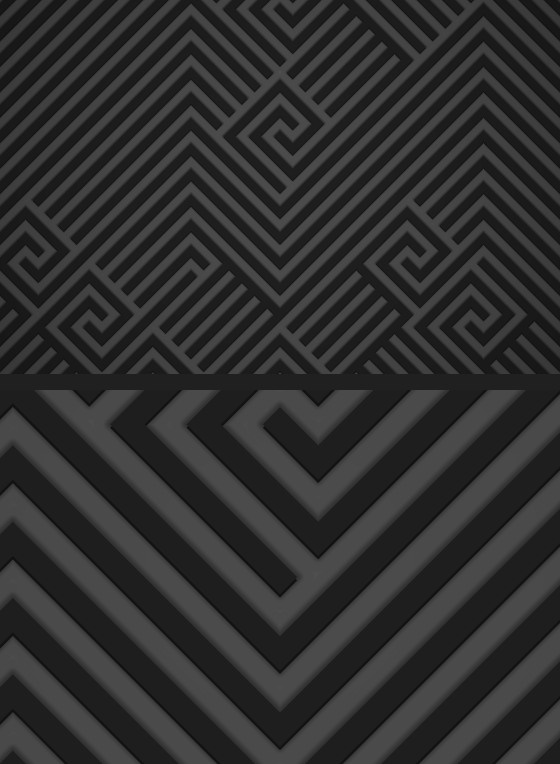
Top, the full canvas; bottom, a detail of the centre.
This pattern is drawn by a Shadertoy shader. Its source:

```glsl
// Diagonal maze of raised charcoal bars over softly shaded grey grooves

float hash(vec2 p) {
    return fract(sin(dot(p, vec2(127.1, 311.7))) * 43758.5453);
}

// True where bars run down-right, false where they run up-right
bool runsDown(vec2 e) {
    // Broad zigzag: vertical mitre lines across the canvas
    bool down = mod(e.x - e.y + 7.0, 23.0) < 7.0;

    // Scattered square patches, denser toward the bottom
    vec2 tile = floor(e / 5.0);
    float pick = hash(tile + 3.0);
    if (pick < 0.36 - 0.06 * (tile.x + tile.y)) {
        vec2 l = e - tile * 5.0 - 2.0;
        float kind = hash(tile + 41.0);
        // Shifting one half of concentric squares by a step makes a spiral
        float shift = l.y < 0.0 ? 1.0 : 0.0;
        down = kind < 0.5 ? abs(l.x - shift) > abs(l.y) : kind < 0.85;
    }
    return down;
}

float box(vec2 p, vec2 halfSize) {
    vec2 q = abs(p) - halfSize;
    return length(max(q, 0.0)) + min(max(q.x, q.y), 0.0);
}

// Signed distance to the bars: a post on each lattice node, linked along the run
float barDistance(vec2 g) {
    const float w = 0.225;
    vec2 cell = floor(g);
    vec2 f = g - cell;
    float d = box(abs(f - 0.5) - 0.5, vec2(w));
    for (int k = 0; k < 2; k++) {
        float side = float(k);
        vec2 across = vec2(0.5, side);
        vec2 along = vec2(side, 0.5);
        if (!runsDown(cell + across)) d = min(d, box(f - across, vec2(0.5 + w, w)));
        if (runsDown(cell + along)) d = min(d, box(f - along, vec2(w, 0.5 + w)));
    }
    return d;
}

void mainImage(out vec4 fragColor, in vec2 fragCoord) {
    vec2 p = (fragCoord - 0.5 * iResolution.xy) / iResolution.y;
    vec2 g = 14.7 * vec2(p.x + p.y, p.y - p.x);
    float pixel = 20.8 / iResolution.y;

    float d = barDistance(g);
    float dShifted = barDistance(g + 0.045);
    float top = clamp(0.5 - d / pixel, 0.0, 1.0);
    float sideFace = clamp(0.5 - dShifted / pixel, 0.0, 1.0);

    // Grooves darken beside the bars and glow in open pockets
    float shade = mix(0.19, 0.285, smoothstep(0.0, 0.15, d));
    shade += 0.08 * smoothstep(0.26, 0.5, d);
    shade = mix(shade, 0.07, sideFace);
    shade = mix(shade, 0.116, top);

    // Vignette
    shade *= 1.03 - 0.34 * dot(p, p);
    fragColor = vec4(vec3(shade), 1.0);
}
```
